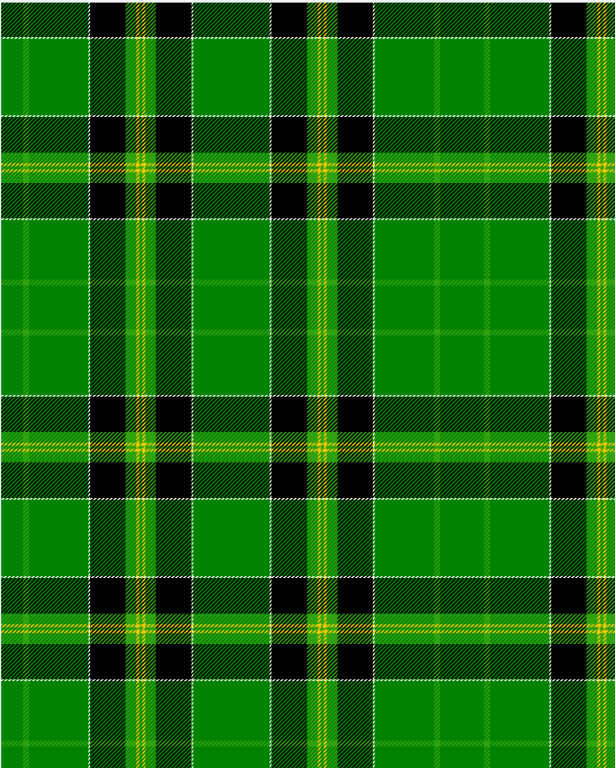
A Shadertoy shader for this pattern:

```glsl
// Green and black tartan with gold and white guard lines.
// A mirrored stripe sequence colours the warp and the weft; a diagonal
// twill mask decides which of the two threads lies on top.

const float THREADS_HIGH = 768.0;             // threads down the canvas
const float REPEAT = 461.0;                   // threads in one full repeat
const vec2 PIVOT = vec2(462.0, 307.5);        // centre of the wide green field
const float TWILL = 4.0;                      // threads per twill diagonal

const vec3 GREEN = vec3(0.005, 0.51, 0.005);
const vec3 BLACK = vec3(0.0, 0.004, 0.0);
const vec3 LIME  = vec3(0.19, 0.63, 0.06);
const vec3 GOLD  = vec3(0.98, 0.80, 0.01);
const vec3 WHITE = vec3(1.0);
const vec3 MARGIN = vec3(0.94, 0.96, 0.97);

// Share of a pixel centred on x that the interval from a to b covers
float band(float x, float a, float b, float pixel) {
    float overlap = min(b, x + 0.5 * pixel) - max(a, x - 0.5 * pixel);
    return clamp(overlap / pixel, 0.0, 1.0);
}

// Distance to the nearest pivot, which mirrors the stripe sequence
float mirrorRepeat(float x, float pivot, float period) {
    return abs(mod(x - pivot + 0.5 * period, period) - 0.5 * period);
}

// Thread colour at distance d from the pivot
vec3 threadColour(float d, float pixel) {
    vec3 colour = GREEN;
    colour = mix(colour, LIME, band(d, 22.0, 28.0, pixel));
    colour = mix(colour, BLACK, band(d, 88.5, 191.0, pixel));
    colour = mix(colour, LIME, band(d, 124.5, 154.8, pixel));

    // Paired gold lines inside the lime stripe
    float gold = band(d, 135.3, 138.3, pixel) + band(d, 141.3, 144.3, pixel);
    colour = mix(colour, GOLD, gold);

    // White guards on both edges of the black band
    float guard = band(d, 87.4, 89.2, pixel) + band(d, 190.5, 192.3, pixel);
    return mix(colour, WHITE, guard);
}

// Smoothed diagonal mask: 1 where the warp is on top
float twillMask(vec2 p, float period, float pixel) {
    float phase = fract((p.x + p.y) / period);
    float edge = (abs(phase - 0.5) - 0.25) * period * 0.7071;
    return clamp(0.5 + edge / pixel, 0.0, 1.0);
}

// Coverage of the cloth inside its thin pale margin
float clothMask(vec2 p, vec2 size, float pixel) {
    return band(p.x, 1.2, size.x - 1.0, pixel)
         * band(p.y, 2.6, size.y + pixel, pixel);
}

void mainImage(out vec4 fragColor, in vec2 fragCoord) {
    float pixel = THREADS_HIGH / iResolution.y;
    vec2 size = iResolution.xy * pixel;
    vec2 p = vec2(fragCoord.x, iResolution.y - fragCoord.y) * pixel;

    // Weave the two identical stripe sequences
    vec3 warp = threadColour(mirrorRepeat(p.x, PIVOT.x, REPEAT), pixel);
    vec3 weft = threadColour(mirrorRepeat(p.y, PIVOT.y, REPEAT), pixel);
    vec3 cloth = mix(weft, warp, twillMask(p, TWILL, pixel));

    fragColor = vec4(mix(MARGIN, cloth, clothMask(p, size, pixel)), 1.0);
}
```
